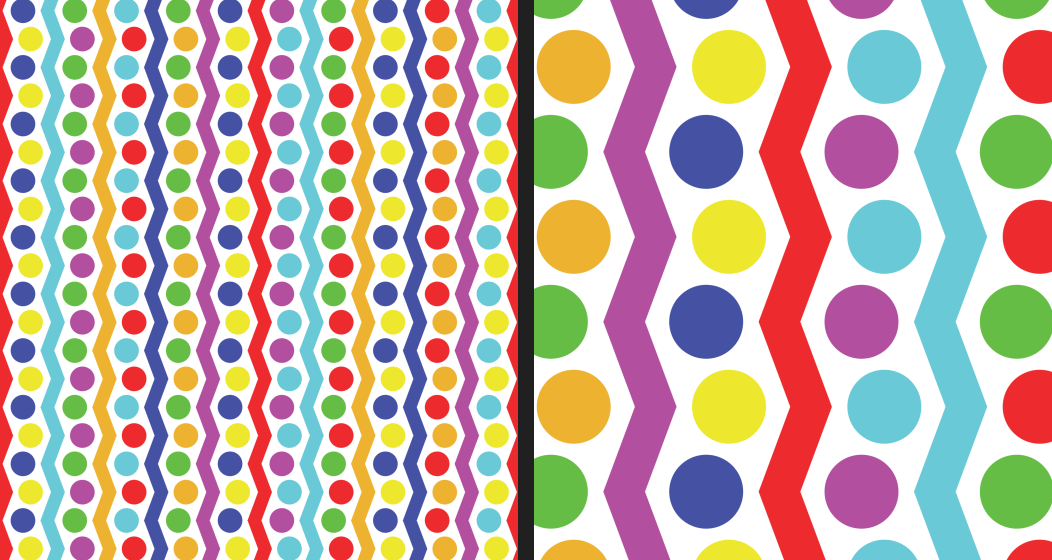
Left: the whole. Right: its middle third, enlarged.
This pattern is drawn by a WebGL 1 fragment shader. Its source:

```glsl
precision highp float;

uniform vec2 u_resolution;

// Lengths are fractions of the canvas height.
const float COLUMN_PITCH = 0.09245;
const float COLUMN_ORIGIN = 0.0016;
const float ROW_PITCH = 0.05057;
const float ROW_ORIGIN = 0.0200;
const float DOT_RADIUS = 0.0220;
const float DOT_SWAY = 0.0068;
const float ZIGZAG_SWAY = 0.0094;
const float ZIGZAG_HALF_WIDTH = 0.0124;
const float EDGE_SOFTNESS = 0.7; // in pixels

const vec3 WHITE = vec3(1.0);
const vec3 RED = vec3(0.93, 0.17, 0.18);
const vec3 CYAN = vec3(0.41, 0.79, 0.84);
const vec3 AMBER = vec3(0.93, 0.70, 0.19);
const vec3 BLUE = vec3(0.27, 0.32, 0.64);
const vec3 MAGENTA = vec3(0.70, 0.31, 0.62);
const vec3 YELLOW = vec3(0.93, 0.91, 0.18);
const vec3 GREEN = vec3(0.40, 0.74, 0.27);

// Five stripe colours in rotation.
vec3 zigzagColour(float stripe) {
  float i = mod(stripe, 5.0);
  if (i < 0.5) return RED;
  if (i < 1.5) return CYAN;
  if (i < 2.5) return AMBER;
  if (i < 3.5) return BLUE;
  return MAGENTA;
}

// Each gap alternates two colours: one for left dots, one for right dots.
vec3 dotColour(float gap, float isRight) {
  float i = mod(gap, 10.0);
  vec3 left = CYAN;
  vec3 right = YELLOW;
  if (i < 0.5) { left = BLUE; }
  else if (i < 1.5) { left = GREEN; right = MAGENTA; }
  else if (i < 2.5) { right = RED; }
  else if (i < 3.5) { left = GREEN; right = AMBER; }
  else if (i < 4.5) { left = BLUE; }
  else if (i < 5.5) { left = MAGENTA; right = CYAN; }
  else if (i < 6.5) { left = GREEN; right = RED; }
  else if (i < 7.5) { left = BLUE; }
  else if (i < 8.5) { left = RED; right = AMBER; }
  return mix(left, right, isRight);
}

// Signed distance to a vertical zigzag, corrected for its slope.
float zigzagDistance(float x, float row) {
  float wave = 2.0 * abs(mod(row, 2.0) - 1.0) - 1.0;
  float slope = 2.0 * ZIGZAG_SWAY / ROW_PITCH;
  float across = abs(x - ZIGZAG_SWAY * wave) - ZIGZAG_HALF_WIDTH;
  return across / sqrt(1.0 + slope * slope);
}

float coverage(float signedDistance) {
  float edge = EDGE_SOFTNESS / u_resolution.y;
  return 1.0 - smoothstep(-edge, edge, signedDistance);
}

void main() {
  vec2 p = gl_FragCoord.xy / u_resolution.y;
  float column = (p.x - COLUMN_ORIGIN) / COLUMN_PITCH;
  float row = (p.y - ROW_ORIGIN) / ROW_PITCH;

  // Nearest zigzag stripe
  float stripe = floor(column + 0.5);
  float zigzag = zigzagDistance((column - stripe) * COLUMN_PITCH, row);

  // Nearest dot, swaying with the stripes
  float gap = floor(column);
  float dotRow = floor(row + 0.5);
  float isRight = 1.0 - mod(dotRow, 2.0);
  vec2 fromDot = vec2((column - gap - 0.5) * COLUMN_PITCH,
                      (row - dotRow) * ROW_PITCH);
  fromDot.x -= DOT_SWAY * (2.0 * isRight - 1.0);
  float spot = length(fromDot) - DOT_RADIUS;

  vec3 colour = mix(WHITE, zigzagColour(stripe), coverage(zigzag));
  colour = mix(colour, dotColour(gap, isRight), coverage(spot));
  gl_FragColor = vec4(colour, 1.0);
}
```
